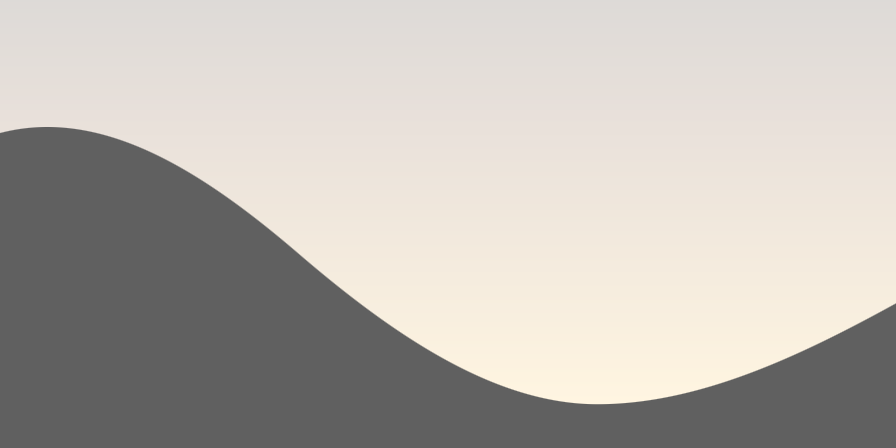
This background is drawn by a Shadertoy shader. Its source:

```glsl
// Draws a smooth grey hill and valley below a pale, warm sky gradient.

const vec3 SKY_TOP = vec3(0.868, 0.855, 0.843);
const vec3 SKY_MIDDLE = vec3(0.910, 0.879, 0.855);
const vec3 SKY_LOW = vec3(1.000, 0.961, 0.882);
const vec3 HILL_GREY = vec3(0.376);

// Cubic through two heights, with a slope given at each end.
float hermite(float startHeight, float endHeight, float startSlope, float endSlope, float t) {
    float rise = endHeight - startHeight;
    float quadratic = 3.0 * rise - 2.0 * startSlope - endSlope;
    float cubic = startSlope + endSlope - 2.0 * rise;
    return startHeight + t * (startSlope + t * (quadratic + t * cubic));
}

// Ridge height: three joined cubics, each a third of the canvas wide.
float ridgeHeight(float x) {
    vec4 heights = vec4(0.703, 0.4336, 0.0977, 0.3229);
    vec4 slopes = vec4(0.1745, -0.573, 0.0, 0.367);
    float span = clamp(floor(x * 3.0), 0.0, 2.0);
    int i = int(span);
    return hermite(heights[i], heights[i + 1], slopes[i], slopes[i + 1], x * 3.0 - span);
}

// Three-stop vertical gradient, measured down from the top.
vec3 skyColor(float depth) {
    vec3 upper = mix(SKY_TOP, SKY_MIDDLE, clamp(depth / 0.26, 0.0, 1.0));
    return mix(upper, SKY_LOW, clamp((depth - 0.26) / 0.64, 0.0, 1.0));
}

// Coverage below an edge, smoothed over about one pixel.
float coverage(float signedHeight) {
    return clamp(0.5 - signedHeight / fwidth(signedHeight), 0.0, 1.0);
}

void mainImage(out vec4 fragColor, in vec2 fragCoord) {
    vec2 uv = fragCoord / iResolution.xy;
    float hill = coverage(uv.y - ridgeHeight(uv.x));
    fragColor = vec4(mix(skyColor(1.0 - uv.y), HILL_GREY, hill), 1.0);
}
```
